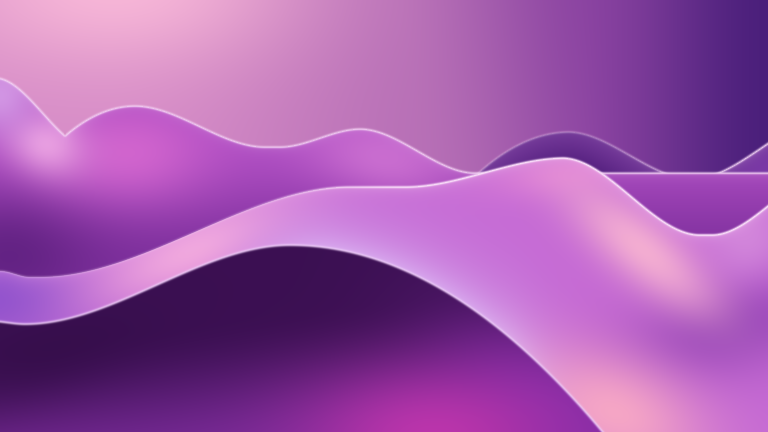
This background is drawn by a Shadertoy shader. Its source:

```glsl
// Soft elliptical light, turned by an angle
float glow(vec2 p, vec2 center, vec2 radii, float angle) {
    float c = cos(angle), s = sin(angle);
    vec2 q = mat2(c, -s, s, c) * (p - center) / radii;
    return exp(-dot(q, q));
}

// Outlines: each wave is a chain of eased rises and falls
float backCrest(float x) {
    float fold = 7.375 - 1.458 * smoothstep(-0.1, 1.875, x) - max(x - 1.9, 0.0);
    float rise = max(2.81 - x, 0.0);
    float hump = 6.79 - 0.294 * rise * rise
        - 0.854 * smoothstep(2.81, 5.52, x)
        + 0.375 * smoothstep(5.83, 7.5, x)
        - 0.917 * smoothstep(7.5, 9.9, x);
    return max(fold, hump);
}

float farCrest(float x) {
    float rise = max(11.87 - x, 0.0);
    return 6.25 - 0.237 * rise * rise
        - 0.979 * smoothstep(11.83, 14.42, x)
        + 1.29 * smoothstep(14.42, 17.3, x);
}

float ribbonTop(float x) {
    return 3.354 - 0.125 * smoothstep(0.0, 0.62, x)
        + 1.875 * smoothstep(0.83, 7.29, x)
        + 0.604 * smoothstep(8.44, 11.77, x)
        - 1.604 * smoothstep(11.71, 14.58, x)
        + 1.31 * smoothstep(14.83, 17.3, x);
}

float ribbonBottom(float x) {
    float fall = max(x - 6.04, 0.0);
    return 2.31 - 0.0625 * smoothstep(-0.2, 0.52, x)
        + 1.646 * smoothstep(0.52, 6.04, x) - 0.0917 * fall * fall;
}

// Height difference turned into distance across the edge
float edgeDistance(float d, float pixel) {
    return d * pixel / max(length(vec2(dFdx(d), dFdy(d))), 1e-5);
}

// Lays a wave below its crest and lights the rim
vec3 layWave(vec3 below, vec3 wave, float d, float pixel, float rim) {
    vec3 color = mix(below, wave, smoothstep(-0.7 * pixel, 0.7 * pixel, d));
    float line = exp(-pow(d / 0.027, 2.0)) + 0.25 * exp(-abs(d) / 0.09) * step(0.0, d);
    return mix(color, vec3(0.97, 0.86, 0.97), min(line * rim, 1.0));
}

vec3 skyColor(vec2 p) {
    vec3 c = mix(vec3(0.84, 0.55, 0.78), vec3(0.71, 0.43, 0.71), smoothstep(2.0, 10.0, p.x));
    c = mix(c, vec3(0.54, 0.26, 0.63), smoothstep(8.5, 13.0, p.x + 0.15 * (p.y - 7.0)));
    c = mix(c, vec3(0.29, 0.12, 0.48), smoothstep(12.0, 16.2, p.x));
    return mix(c, vec3(0.98, 0.73, 0.85), 0.9 * glow(p, vec2(2.4, 9.3), vec2(3.6, 1.7), 0.0));
}

vec3 backColor(vec2 p) {
    vec3 c = mix(vec3(0.50, 0.19, 0.62), vec3(0.68, 0.30, 0.76), smoothstep(3.5, 6.2, p.y));
    c = mix(c, vec3(0.36, 0.12, 0.49), 0.8 * glow(p, vec2(0.2, 3.7), vec2(1.7, 1.2), 0.0));
    c = mix(c, vec3(0.83, 0.40, 0.81), 0.9 * glow(p, vec2(2.7, 5.8), vec2(1.6, 1.0), 0.0));
    c = mix(c, vec3(0.93, 0.65, 0.89), 0.9 * glow(p, vec2(0.95, 6.0), vec2(0.85, 0.65), -0.4));
    c = mix(c, vec3(0.82, 0.58, 0.89), glow(p, vec2(0.0, 7.0), vec2(0.8, 0.8), 0.0));
    return mix(c, vec3(0.80, 0.44, 0.82), 0.9 * glow(p, vec2(8.0, 5.7), vec2(1.6, 0.8), -0.2));
}

vec3 farColor(vec2 p, float depth) {
    vec3 c = mix(vec3(0.43, 0.20, 0.58), vec3(0.31, 0.11, 0.48), smoothstep(0.0, 0.9, depth));
    return mix(c, vec3(0.48, 0.22, 0.65), glow(p, vec2(16.0, 5.4), vec2(1.0, 0.7), 0.5));
}

vec3 ribbonColor(vec2 p, float depth, float lift) {
    vec3 c = vec3(0.77, 0.41, 0.83);
    c = mix(c, vec3(0.57, 0.32, 0.80), glow(p, vec2(0.0, 2.8), vec2(2.0, 1.2), 0.0));
    c = mix(c, vec3(0.95, 0.67, 0.87), 0.95 * glow(p, vec2(4.0, 3.8), vec2(2.2, 0.8), 0.42));
    // Pale underside
    float span = smoothstep(4.0, 7.0, p.x) * (1.0 - smoothstep(10.5, 13.0, p.x));
    c = mix(c, vec3(0.85, 0.68, 0.94), 0.9 * span * exp(-max(lift, 0.0) / 0.6));
    // Bright fold, shaded hollow and warm base on the right
    c = mix(c, vec3(0.90, 0.53, 0.84), 0.7 * glow(p, vec2(11.8, 5.4), vec2(1.6, 0.5), 0.1));
    c = mix(c, vec3(0.57, 0.25, 0.71), 0.95 * glow(p, vec2(15.2, 2.2), vec2(2.0, 1.0), 0.2));
    c = mix(c, vec3(0.96, 0.69, 0.82), 0.95 * glow(p, vec2(13.4, 3.8), vec2(2.0, 0.7), -0.7));
    c = mix(c, vec3(0.83, 0.54, 0.86), 0.8 * glow(p, vec2(15.6, 4.0), vec2(0.9, 0.8), 0.5));
    c = mix(c, vec3(0.97, 0.66, 0.77), 0.95 * glow(p, vec2(12.8, 0.4), vec2(2.0, 1.2), -0.4));
    return mix(c, vec3(0.90, 0.60, 0.88), 0.25 * exp(-max(depth, 0.0) / 0.2));
}

vec3 hollowColor(vec2 p) {
    vec3 c = mix(vec3(0.46, 0.16, 0.58), vec3(0.23, 0.06, 0.32), smoothstep(-0.3, 2.5, p.y + 0.12 * (6.0 - p.x)));
    c = mix(c, vec3(0.20, 0.05, 0.28), 0.6 * glow(p, vec2(1.0, 1.6), vec2(2.2, 0.8), 0.3));
    c = mix(c, vec3(0.53, 0.18, 0.67), 0.75 * glow(p, vec2(11.8, 0.2), vec2(3.0, 1.6), -0.7));
    return mix(c, vec3(0.76, 0.21, 0.68), 0.9 * glow(p, vec2(9.0, -0.1), vec2(2.6, 1.4), 0.0));
}

void mainImage(out vec4 fragColor, in vec2 fragCoord) {
    // The canvas spans 16 by 9 units
    vec2 p = fragCoord / iResolution.xy * vec2(16.0, 9.0);
    float pixel = 9.0 / iResolution.y;
    float farDepth = edgeDistance(farCrest(p.x) - p.y, pixel);
    float backDepth = edgeDistance(backCrest(p.x) - p.y, pixel);
    float depth = edgeDistance(ribbonTop(p.x) - p.y, pixel);
    float hollow = edgeDistance(ribbonBottom(p.x) - p.y, pixel);

    // Paint from back to front
    vec3 color = skyColor(p);
    color = layWave(color, farColor(p, farDepth), farDepth, pixel, 0.3 + 0.4 * smoothstep(12.0, 16.0, p.x));
    color = layWave(color, backColor(p), backDepth, pixel, 0.65);
    color = layWave(color, ribbonColor(p, depth, -hollow), depth, pixel, 0.25 + 0.6 * smoothstep(4.0, 9.0, p.x));
    color = mix(color, hollowColor(p), smoothstep(-0.7 * pixel, 0.7 * pixel, hollow));
    color = mix(color, vec3(0.93, 0.80, 0.97), 0.75 * exp(-pow(hollow / 0.03, 2.0)));
    fragColor = vec4(color, 1.0);
}
```
